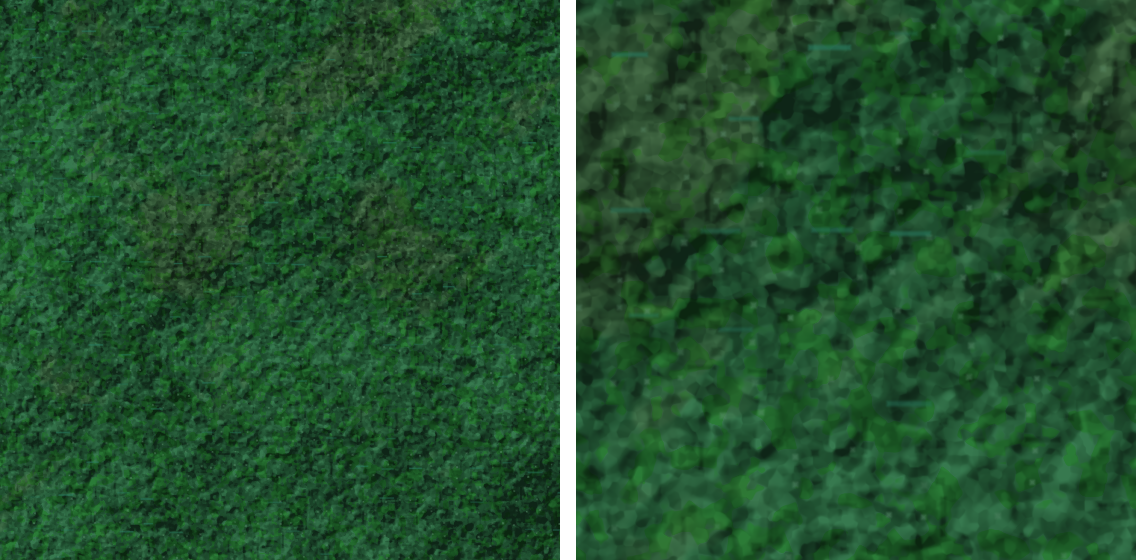
Left: the whole. Right: its middle third, enlarged.
Give the GLSL for this texture, as a WebGL 2 fragment shader.

```glsl
#version 300 es
precision highp float;

uniform vec2 u_resolution;
out vec4 fragColor;

// Three random values in 0..1 for one grid cell
vec3 hashCell(vec2 cell, float seed) {
  uvec3 h = uvec3(ivec3(vec3(cell, seed)) + 4096);
  h = h * 1664525u + 1013904223u;
  h.x += h.y * h.z;
  h.y += h.z * h.x;
  h.z += h.x * h.y;
  h ^= h >> 16u;
  h.x += h.y * h.z;
  h.y += h.z * h.x;
  h.z += h.x * h.y;
  return vec3(h >> 8u) / 16777216.0;
}

// Cellular noise with blended borders, centred on zero
float softCells(vec2 p, float sharpness, float seed) {
  vec2 base = floor(p);
  float total = 0.0;
  float weightSum = 0.0;
  for (int y = -1; y <= 1; y++) {
    for (int x = -1; x <= 1; x++) {
      vec2 cell = base + vec2(x, y);
      vec3 rnd = hashCell(cell, seed);
      vec2 offset = cell + rnd.xy - p;
      float weight = exp(-sharpness * dot(offset, offset));
      total += weight * (rnd.z - 0.5);
      weightSum += weight;
    }
  }
  return total / weightSum;
}

// Scattered soft boxes, at most one in each grid cell
float strokes(vec2 uv, float gridCount, vec2 halfSize, float density, float seed) {
  vec2 p = uv * gridCount;
  vec2 cell = floor(p);
  vec3 rnd = hashCell(cell, seed);
  vec3 style = hashCell(cell, seed + 1.0);
  vec2 centre = 0.3 + 0.4 * rnd.xy;
  vec2 size = halfSize * mix(0.6, 1.1, style.x);
  vec2 d = abs(fract(p) - centre) / gridCount - size;
  float edge = length(max(d, 0.0)) + min(max(d.x, d.y), 0.0);
  float cover = 1.0 - smoothstep(-0.0008, 0.0018, edge);
  return cover * step(rnd.z, density) * mix(0.5, 1.0, style.y);
}

vec2 rotate(vec2 p, float angle) {
  float c = cos(angle);
  float s = sin(angle);
  return vec2(c * p.x + s * p.y, c * p.y - s * p.x);
}

// Dark to light green ramp
vec3 greenRamp(float tone) {
  vec3 shade = vec3(0.055, 0.145, 0.09);
  vec3 middle = vec3(0.122, 0.312, 0.188);
  vec3 light = vec3(0.215, 0.475, 0.31);
  vec3 low = mix(shade, middle, smoothstep(-0.1, 0.55, tone));
  return mix(low, light, clamp((tone - 0.5) * 1.8, 0.0, 1.0));
}

void main() {
  vec2 uv = gl_FragCoord.xy / u_resolution.y;

  // Broad cloudy patches
  vec2 drift = 0.025 * sin(uv.yx * vec2(17.0, 13.0) + vec2(1.0, 2.5));
  vec2 slanted = rotate(uv + drift, 0.6);
  float broad = softCells(slanted * vec2(4.5, 6.0), 3.5, 1.0);
  broad += 0.5 * softCells(slanted * vec2(9.0, 13.0), 4.0, 2.0);

  // Slanted tufts, embossed grain and fine speckle
  float tufts = softCells(slanted * vec2(42.0, 72.0), 6.0, 3.0);
  vec2 grainPos = uv * 95.0;
  float grain = softCells(grainPos, 8.0, 4.0);
  float relief = grain - softCells(grainPos + vec2(-0.35, 0.4), 8.0, 4.0);
  float speckle = softCells(uv * 190.0, 8.0, 5.0);

  float tone = 0.5 + 0.42 * broad + 0.5 * tufts + 0.4 * grain;
  tone += 0.35 * relief + 0.45 * speckle;

  // Dark creases
  tone -= 0.32 * strokes(uv, 21.0, vec2(0.0012, 0.011), 0.55, 10.0);
  tone -= 0.26 * strokes(uv + 0.37, 24.0, vec2(0.010, 0.001), 0.4, 20.0);
  tone -= 0.28 * strokes(uv + 0.11, 52.0, vec2(0.0028, 0.0022), 0.4, 30.0);
  vec3 colour = greenRamp(tone);

  // Leafy saturated grains and warm worn patches
  float leafy = softCells(uv * 80.0, 9.0, 6.0) + 0.4 * speckle;
  colour *= mix(vec3(1.0), vec3(0.77, 1.02, 0.69), smoothstep(0.06, 0.2, leafy));
  float worn = softCells(slanted * vec2(6.0, 8.0), 4.0, 7.0);
  worn = smoothstep(0.08, 0.35, worn + 0.25 * tufts);
  colour *= mix(vec3(1.0), vec3(1.3, 0.92, 0.92), worn);

  // Cool dashes and pale glints
  float dashes = strokes(uv + 0.23, 19.0, vec2(0.012, 0.001), 0.3, 40.0);
  float glints = strokes(uv + 0.05, 48.0, vec2(0.0012), 0.35, 50.0);
  colour = mix(colour, vec3(0.16, 0.50, 0.40), 0.55 * dashes);
  colour = mix(colour, vec3(0.36, 0.56, 0.43), 0.55 * glints);

  fragColor = vec4(colour, 1.0);
}
```
